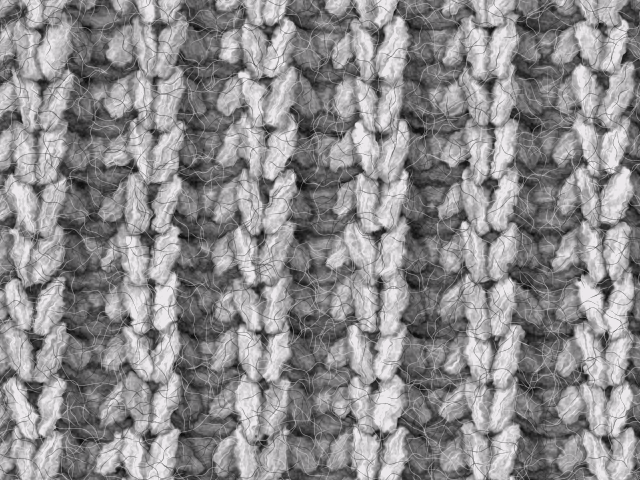
Give the GLSL for this texture, as a Shadertoy shader.

```glsl
// Chunky grey rib knit: raised columns of V stitches over darker purl valleys.
// Tapered yarn strands are layered back to front, each with twisted fibres,
// then loose bent hairs are scattered over the wool. Unit: canvas height.

const float COLUMN_STEP = 0.236;
const float ROW_STEP = 0.1068;
const vec2 FIRST_STITCH = vec2(0.083, 0.045);
const vec3 WOOL_TINT = vec3(1.0, 0.99, 1.0);
const float GAP_TONE = 0.16;
const float BACK_TONE = 0.46;
const float BAR_TONE = 0.56;
const float LOBE_TONE = 0.68;
const float STITCH_TONE = 0.83;

float hash(vec2 p) {
    vec3 q = fract(vec3(p.xyx) * 0.1031);
    q += dot(q, q.yzx + 33.33);
    return fract((q.x + q.y) * q.z);
}

vec2 hash2(vec2 p) {
    return vec2(hash(p + 17.3), hash(p + 91.7));
}

float noise(vec2 p) {
    vec2 i = floor(p), f = fract(p);
    f = f * f * (3.0 - 2.0 * f);
    return mix(mix(hash(i), hash(i + vec2(1, 0)), f.x),
               mix(hash(i + vec2(0, 1)), hash(i + vec2(1, 1)), f.x), f.y);
}

// Signed noise vector that pushes outlines about.
vec2 wander(vec2 p, float scale) {
    return vec2(noise(p * scale), noise(p * scale + 40.0)) - 0.5;
}

// Lays one rounded strand from a to b over the tone below, with a soft shadow.
float layStrand(float under, vec2 p, vec2 a, vec2 b, float radius, float tone, vec2 id) {
    a += (hash2(id) - 0.5) * 0.015;
    b += (hash2(id + 50.0) - 0.5) * 0.012;
    vec2 axis = b - a, dir = normalize(axis);
    float t = clamp(dot(p - a, axis) / dot(axis, axis), 0.0, 1.0);
    vec2 offset = p - a - axis * t;
    float width = radius * (0.78 + 0.26 * sin(3.14159 * t)) * (0.9 + 0.2 * hash(id + 5.0));
    float edge = length(offset) / width;
    float bulge = sqrt(max(0.0, 1.0 - edge * edge));

    // Fibres run along the strand with a slight twist.
    float along = dot(p - a, dir);
    float across = dot(p - a, vec2(-dir.y, dir.x)) + along * 0.2;
    vec2 shift = hash2(id + 9.0) * 60.0;
    float fibre = 0.55 * noise(vec2(across * 130.0, along * 18.0) + shift)
                + 0.45 * noise(vec2(across * 300.0, along * 45.0) + shift);
    float light = dot(offset / width, vec2(-0.7, 0.7));
    float shade = tone * (0.52 + 0.44 * bulge) * (0.66 + 0.62 * fibre);
    shade += 0.05 * light + 0.1 * (hash(id + 3.0) - 0.5);

    float shadow = smoothstep(1.5, 0.8, edge);
    float cover = smoothstep(1.1, 0.68, edge + 0.45 * (fibre - 0.5));
    return mix(under * (1.0 - 0.4 * shadow), shade, cover);
}

// Scatters one gently bent hair per cell, some pale and some dark.
float layHairs(float tone, vec2 p, float scale, float seed, float pixel) {
    vec2 q = p * scale, cell = floor(q);
    for (int y = -1; y <= 1; y++)
    for (int x = -1; x <= 1; x++) {
        vec2 id = cell + vec2(x, y);
        vec2 key = id + seed * 37.0;
        vec2 d = q - id - hash2(key);
        float angle = 6.28318 * hash(key + 2.0);
        vec2 dir = vec2(cos(angle), sin(angle));
        float along = dot(d, dir), bend = 1.6 * (hash(key + 4.0) - 0.5);
        float curve = bend * along * along + 0.07 * sin(along * 7.0);
        float slope = 2.0 * bend * along + 0.49 * cos(along * 7.0);
        float dist = abs(dot(d, vec2(-dir.y, dir.x)) - curve) / (scale * sqrt(1.0 + slope * slope));
        float line = 1.0 - smoothstep(0.0002, 0.0009 + pixel * 0.5, dist);
        float fade = smoothstep(0.8, 0.4, abs(along));
        float hairTone = hash(key + 6.0) < 0.6 ? 0.80 : 0.16;
        tone = mix(tone, hairTone, 0.36 * line * fade);
    }
    return tone;
}

void mainImage(out vec4 fragColor, in vec2 fragCoord) {
    float pixel = 1.0 / iResolution.y;
    vec2 uv = fragCoord * pixel;

    // Handmade unevenness: slow drift, a slight lean and fuzzy outlines.
    vec2 p = uv + 0.018 * wander(uv, 4.0) + 0.012 * wander(uv, 38.0) + 0.008 * wander(uv, 120.0);
    p.x -= 0.018 * (uv.y - 0.5) * (1.0 - uv.x);

    vec2 grid = (p - FIRST_STITCH) / vec2(COLUMN_STEP, ROW_STEP);
    vec2 stitch = floor(grid + 0.5);
    float valley = floor(grid.x);
    float fromRib = (grid.x - stitch.x) * COLUMN_STEP;
    float tone = GAP_TONE + 0.3 * noise(uv * vec2(45.0, 110.0));

    // Purl valleys: crossing bars, then lobes drooping from both rib sides.
    for (int j = -1; j <= 1; j++) {
        vec2 id = vec2(valley + 0.5, stitch.y + float(j));
        vec2 c = FIRST_STITCH + id * vec2(COLUMN_STEP, ROW_STEP);
        tone = layStrand(tone, p, c + vec2(-0.06, -0.034), c + vec2(0.06, -0.044), 0.030, BACK_TONE, id + 150.0);
        tone = layStrand(tone, p, c + vec2(-0.045, 0.004), c + vec2(0.042, 0.020), 0.036, BAR_TONE, id + 100.0);
    }
    for (int j = -1; j <= 1; j++)
    for (float side = -1.0; side <= 1.0; side += 2.0) {
        vec2 id = vec2(stitch.x, stitch.y + float(j));
        vec2 c = FIRST_STITCH + id * vec2(COLUMN_STEP, ROW_STEP);
        tone = layStrand(tone, p, c + vec2(side * 0.048, 0.036), c + vec2(side * 0.084, -0.014),
                         0.031, LOBE_TONE - 0.05 * side, id + 200.0 + side * 7.0);
    }
    float shadowOffset = (fromRib - 0.078) / 0.024;
    tone *= 1.0 - 0.3 * exp(-shadowOffset * shadowOffset);

    // Raised ribs: two legs per V, each tip resting over the stitch below.
    for (int j = -1; j <= 1; j++)
    for (float side = -1.0; side <= 1.0; side += 2.0) {
        vec2 id = vec2(stitch.x, stitch.y + float(j));
        vec2 c = FIRST_STITCH + id * vec2(COLUMN_STEP, ROW_STEP);
        tone = layStrand(tone, p, c + vec2(side * 0.038, 0.050), c + vec2(side * 0.016, -0.040),
                         0.029, STITCH_TONE, id + 300.0 + side * 11.0);
    }

    // Loose hairs and fine fuzz.
    for (float k = 0.0; k < 5.0; k++)
        tone = layHairs(tone, uv, 8.0 + 4.0 * k, k + 1.0, pixel);
    tone += 0.12 * (noise(uv * 240.0) - 0.5) + 0.08 * (noise(uv * 60.0) - 0.5);
    fragColor = vec4(WOOL_TINT * clamp(tone * 1.08, 0.06, 0.92), 1.0);
}
```
